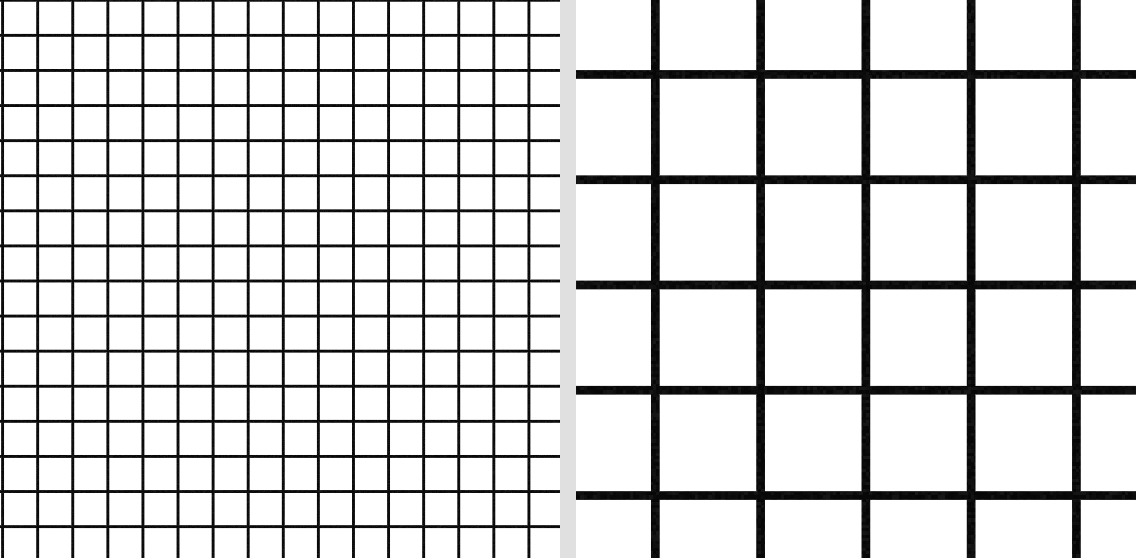
Left: the whole. Right: its middle third, enlarged.
A WebGL 2 fragment shader for this pattern:

```glsl
#version 300 es
precision highp float;
// Square grid of thin black lines on white, with a faint grain in the ink.

uniform vec2 u_resolution;
out vec4 fragColor;

float hash(vec2 p) {
    return fract(sin(dot(p, vec2(127.1, 311.7))) * 43758.5453);
}

void main() {
    // Canvas widths, measured from the top left corner
    float pixel = 1.0 / u_resolution.x;
    vec2 p = vec2(gl_FragCoord.x, u_resolution.y - gl_FragCoord.y) * pixel;

    // Distance to the nearest vertical and horizontal line
    float pitch = 0.06266;
    vec2 cell = (p - vec2(0.0046, 0.0005)) / pitch;
    vec2 dist = abs(fract(cell + 0.5) - 0.5) * pitch;

    // Line coverage, smoothed over one pixel
    vec2 line = clamp((0.0026 - dist) / pixel + 0.5, 0.0, 1.0);
    float coverage = max(line.x, line.y);

    // Ink with fine speckles
    float grain = hash(floor(p * 512.0));
    vec3 ink = vec3(0.025 + 0.07 * grain * grain);

    fragColor = vec4(mix(vec3(1.0), ink, coverage), 1.0);
}
```
